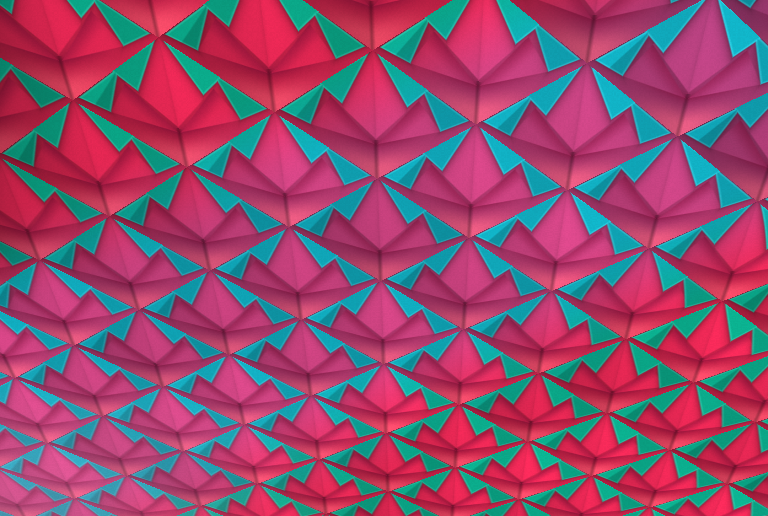
Reproduce this pattern procedurally as a WebGL 2 fragment shader.

```glsl
#version 300 es
precision highp float;
// Folded paper relief: staggered pink units with paired teal flaps, receding downward.
uniform vec2 u_resolution;
out vec4 outColor;

// Lattice, in units of canvas height, y measured downward
const float UNIT_WIDTH = 0.434;     // unit width at the top
const float TAPER = 0.19;           // loss of width per height
const float ROW_DEPTH = 6.49;       // perspective row density
const float ROW_OFFSET = -17.62;
const float ROW_TILT = 0.06;
const vec2 AXIS = vec2(0.719, 0.035); // central column: start and lean

// Folds of one half unit: top node (0,0), side node (1,1), bottom node (0,2)
const vec2 FLAP_TOP = vec2(0.04, 0.04);
const vec2 FLAP_MID = vec2(0.55, 0.49);
const vec2 FLAP_TIP = vec2(0.32, 0.80);
const vec2 SIDE_TOP = vec2(0.45, 0.46);
const vec2 SIDE_END = vec2(0.93, 0.95);
const vec2 SIDE_TIP = vec2(0.65, 1.15);
const vec2 PETAL_SIDE = vec2(0.43, 0.69);
const vec2 PETAL_END = vec2(0.0, 1.33);
const vec2 PANEL_END = vec2(0.02, 1.41);

const vec3 MAGENTA = vec3(0.83, 0.27, 0.52);
const vec3 RED = vec3(0.94, 0.16, 0.34);
const vec3 PLUM = vec3(0.69, 0.25, 0.49);
const vec3 SALMON = vec3(0.95, 0.42, 0.46);
const vec3 TEAL = vec3(0.06, 0.64, 0.71);
const vec3 GREEN = vec3(0.04, 0.64, 0.52);
const vec3 WINE = vec3(0.46, 0.05, 0.20);
const float UNIT_VARIATION = 0.13;
const float GRAIN = 0.035;

float hash(vec2 p) {
  return fract(sin(dot(p, vec2(127.1, 311.7))) * 43758.5453);
}

// Signed distance to a line, positive on the inner side
float side(vec2 p, vec2 a, vec2 b) {
  vec2 d = normalize(b - a);
  return d.x * (p.y - a.y) - d.y * (p.x - a.x);
}

float triangle(vec2 p, vec2 a, vec2 b, vec2 c) {
  return min(side(p, a, b), min(side(p, b, c), side(p, c, a)));
}

void main() {
  vec2 pos = gl_FragCoord.xy / u_resolution.y;
  pos.y = 1.0 - pos.y;

  // Perspective lattice
  float y = pos.y - ROW_TILT * (pos.x - AXIS.x);
  float width = UNIT_WIDTH - TAPER * y;
  vec2 grid = vec2(2.0 * (pos.x - AXIS.x - AXIS.y * y) / width,
                   ROW_DEPTH / width + ROW_OFFSET);
  float soft = 0.6 * length(fwidth(grid));

  // Rhombic cells, mirrored about their upright crease
  vec2 diagonal = 0.5 * vec2(grid.y + grid.x, grid.y - grid.x);
  vec2 id = floor(diagonal);
  vec2 local = diagonal - id;
  vec2 p = vec2(local.x - local.y, local.x + local.y);
  float right = smoothstep(-soft, soft, p.x);
  p.x = abs(p.x);
  float tone = hash(id);

  // Coloured light: a magenta diagonal between two red corners
  float band = pos.y + 0.47 * pos.x - 0.898 + 0.07 * (tone - 0.5);
  float lower = smoothstep(0.14, 0.36, band);
  float warm = max(smoothstep(0.26, 0.50, -band), lower);
  float dusk = smoothstep(0.8, 1.5, pos.x) * smoothstep(0.65, 0.0, pos.y);
  vec3 paper = mix(mix(MAGENTA, PLUM, dusk), RED, warm);
  vec3 flapPaper = mix(TEAL, GREEN, warm);

  // Fold shapes; flaps open wider toward the lower corner
  vec2 tip = FLAP_TIP + lower * vec2(-0.05, 0.10);
  vec2 sideTip = SIDE_TIP + lower * vec2(-0.06, 0.05);
  float flap = triangle(p, FLAP_TOP, FLAP_MID, tip);
  float sideFlap = triangle(p, SIDE_TOP, SIDE_END, sideTip);
  float petal = min(side(p, vec2(0.0), PETAL_SIDE), side(p, PETAL_SIDE, PETAL_END));
  float panel = triangle(p, PETAL_SIDE, SIDE_TIP, PANEL_END);

  // Sunken ground: shaded under the panels, lit at the lower crease
  float rise = side(p, PANEL_END, SIDE_TIP);
  float lit = smoothstep(0.02, 0.40, rise) * smoothstep(0.75, 0.0, p.x);
  vec3 color = mix(paper * 0.80, mix(paper, SALMON, 0.5), lit);
  color *= mix(0.90, 1.03, right);
  float pocket = exp(-12.0 * abs(rise)) * smoothstep(0.8, 0.0, p.x);
  color = mix(color, WINE, 0.60 * pocket);
  color *= 1.0 - 0.25 * (1.0 - smoothstep(0.0, 0.025 + soft, p.x)) * step(1.35, p.y);

  // Side panels, then the central petal with its crease
  vec3 panelColor = paper * mix(0.84, 0.95, right) * mix(1.0, 1.06, lower);
  panelColor = mix(WINE, panelColor, mix(0.50, 1.0, smoothstep(0.0, 0.22, -petal)));
  color = mix(color, panelColor, smoothstep(-soft, soft, panel));
  vec3 petalColor = paper * mix(0.99, 1.04, right) * mix(1.02, 0.95, p.y / 1.33);
  petalColor *= 1.0 - 0.08 * exp(-p.x * 60.0);
  petalColor *= 1.0 - 0.16 * exp(-max(-flap, 0.0) * 18.0);
  color = mix(color, petalColor, smoothstep(-soft, soft, petal));

  // Flaps with soft shadows and pale cut edges
  float flaps = max(flap, sideFlap);
  color *= 1.0 - 0.28 * exp(-max(-flaps, 0.0) * 28.0);
  float fold = smoothstep(-soft, soft, side(p, SIDE_TOP, mix(SIDE_END, sideTip, 0.5)));
  vec3 sideColor = flapPaper * mix(mix(1.04, 0.84, fold), 0.93, right);
  vec3 flapColor = mix(sideColor, flapPaper * mix(0.97, 1.05, right), smoothstep(-soft, soft, flap));
  flapColor += 0.12 * (1.0 - smoothstep(0.0, 0.02 + soft, abs(flaps)));
  color = mix(color, flapColor, smoothstep(-soft, soft, flaps));

  // Unit variation, haze, dim left edge and paper grain
  color *= 1.0 + UNIT_VARIATION * (tone - 0.5);
  float haze = smoothstep(0.65, 1.0, pos.y) * smoothstep(0.8, 0.0, pos.x);
  color = mix(color, vec3(0.90, 0.55, 0.72), 0.25 * haze);
  color *= 1.0 - 0.22 * exp(-pos.x * 7.0) * smoothstep(0.75, 0.35, pos.y);
  color *= 1.0 + GRAIN * (hash(floor(pos * 420.0)) - 0.5);
  outColor = vec4(clamp(color, 0.0, 1.0), 1.0);
}
```
